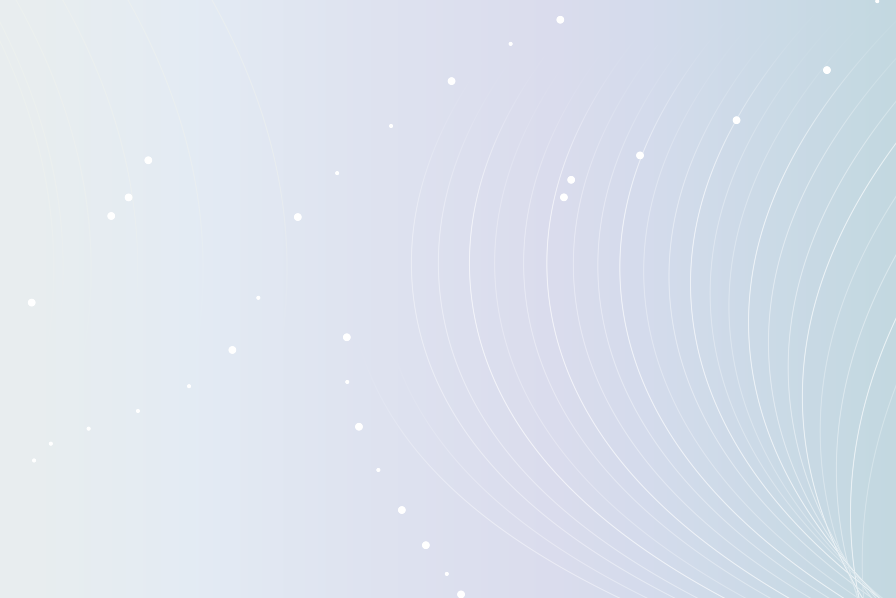
A Shadertoy shader for this background:

```glsl
// Pale pastel gradient with fanned hairline arcs and drifting chains of white dots.

const vec3 WHITE = vec3(1.0);
const vec3 IVORY = vec3(0.94, 0.95, 0.93);

// Random value in 0..1 from one number, without sine
float hash(float n) {
    n = fract(n * 0.1031 + 0.17);
    n *= n + 33.33;
    return fract(n * (n + n));
}

// Linear blend to the next colour between two positions
vec3 blendTo(vec3 from, vec3 to, float start, float end, float x) {
    return mix(from, to, clamp((x - start) / (end - start), 0.0, 1.0));
}

vec3 background(float x) {
    vec3 c = vec3(0.908, 0.930, 0.938);
    c = blendTo(c, vec3(0.890, 0.920, 0.955), 0.05, 0.22, x);
    c = blendTo(c, vec3(0.872, 0.890, 0.940), 0.22, 0.40, x);
    c = blendTo(c, vec3(0.855, 0.862, 0.928), 0.40, 0.62, x);
    c = blendTo(c, vec3(0.832, 0.860, 0.925), 0.62, 0.72, x);
    c = blendTo(c, vec3(0.798, 0.855, 0.905), 0.72, 0.85, x);
    return blendTo(c, vec3(0.765, 0.848, 0.880), 0.85, 0.99, x);
}

// Coverage of a thin line at a given distance
float hairline(float dist, float width, float px) {
    float soft = max(width, px);
    return min(width / px, 1.0) * (1.0 - smoothstep(0.0, soft, dist));
}

// Arc x = vertex.x + bend * dy^2 + flare * dy^4, the flare acting below the vertex
float arc(vec2 p, vec2 vertex, float bend, float flare, float width, float px) {
    float dy = p.y - vertex.y;
    float low = min(dy, 0.0);
    float x = vertex.x + bend * dy * dy + flare * low * low * low * low;
    float slope = 2.0 * bend * dy + 4.0 * flare * low * low * low;
    return hairline(abs(p.x - x) / sqrt(1.0 + slope * slope), width, px);
}

// Arcs on the right that gather towards the lower right corner
float rightFan(vec2 p, float px) {
    float light = 0.0;
    for (int i = -1; i < 23; i++) {
        float t = float(i) / 22.0;
        float u = t * (1.378 - 0.378 * t);
        float gather = u * u * u * u * u * u;
        float jitter = (hash(float(i) + 5.0) - 0.5) * 0.008;
        vec2 vertex = vec2(0.635 + 0.81 * u + jitter, 0.56 - 0.5 * gather);
        float strength = i > 0 && i % 3 == 0 ? 0.62 : 0.24 + 0.2 * hash(float(i) + 40.0);
        float fadeTop = i < 1 ? 0.45 : mix(0.9, 1.05, u);
        strength *= 1.0 - smoothstep(fadeTop - 0.35, fadeTop, p.y);
        float line = arc(p, vertex, 1.05 - 0.4 * gather, 1.2 * (1.0 - u), 0.0018, px);
        light = max(light, strength * line);
    }
    return light;
}

// Faint arcs that lean into the upper left corner
float leftFan(vec2 p, float px) {
    float light = 0.0;
    for (int i = 0; i < 6; i++) {
        float t = float(i) / 5.0;
        vec2 vertex = vec2(0.09 + 0.39 * t * t, 0.55);
        light = max(light, arc(p, vertex, -0.62, 0.0, 0.0018, px));
    }
    return 0.5 * light * smoothstep(0.4, 0.75, p.y);
}

vec2 bezier(vec2 a, vec2 b, vec2 c, vec2 d, float t) {
    float s = 1.0 - t;
    return s * s * (s * a + 3.0 * t * b) + t * t * (3.0 * s * c + t * d);
}

// Dots spaced along a curve; set bits of smallMask mark the small ones
float dotChain(vec2 p, vec2 a, vec2 b, vec2 c, vec2 d, int count, int smallMask, float px) {
    float cover = 0.0;
    for (int i = 0; i < count; i++) {
        vec2 centre = bezier(a, b, c, d, float(i) / float(count - 1));
        float radius = ((smallMask >> i) & 1) == 1 ? 0.0034 : 0.0065;
        float dist = length(p - centre) - radius;
        cover = max(cover, 1.0 - smoothstep(-0.5 * px, 0.5 * px, dist));
    }
    return cover;
}

void mainImage(out vec4 fragColor, in vec2 fragCoord) {
    vec2 p = fragCoord / iResolution.y;
    float px = 1.0 / iResolution.y;
    vec3 color = background(fragCoord.x / iResolution.x);

    // Hairline arcs
    color = mix(color, IVORY, leftFan(p, px));
    color = mix(color, WHITE, rightFan(p, px));

    // Chains of dots: lower middle, lower left, upper middle, left, upper right
    float dots = dotChain(p, vec2(0.771, 0.006), vec2(0.733, 0.068), vec2(0.555, 0.264), vec2(0.580, 0.436), 8, 82, px);
    dots = max(dots, dotChain(p, vec2(0.057, 0.230), vec2(0.067, 0.294), vec2(0.385, 0.296), vec2(0.432, 0.502), 7, 95, px));
    dots = max(dots, dotChain(p, vec2(0.498, 0.637), vec2(0.580, 0.750), vec2(0.819, 0.923), vec2(0.937, 0.967), 6, 22, px));
    dots = max(dots, dotChain(p, vec2(0.053, 0.494), vec2(0.274, 0.744), vec2(0.177, 0.606), vec2(0.248, 0.732), 4, 0, px));
    dots = max(dots, dotChain(p, vec2(0.943, 0.670), vec2(0.846, 0.713), vec2(1.414, 0.776), vec2(1.467, 0.998), 6, 32, px));
    color = mix(color, WHITE, dots);

    fragColor = vec4(color, 1.0);
}
```
